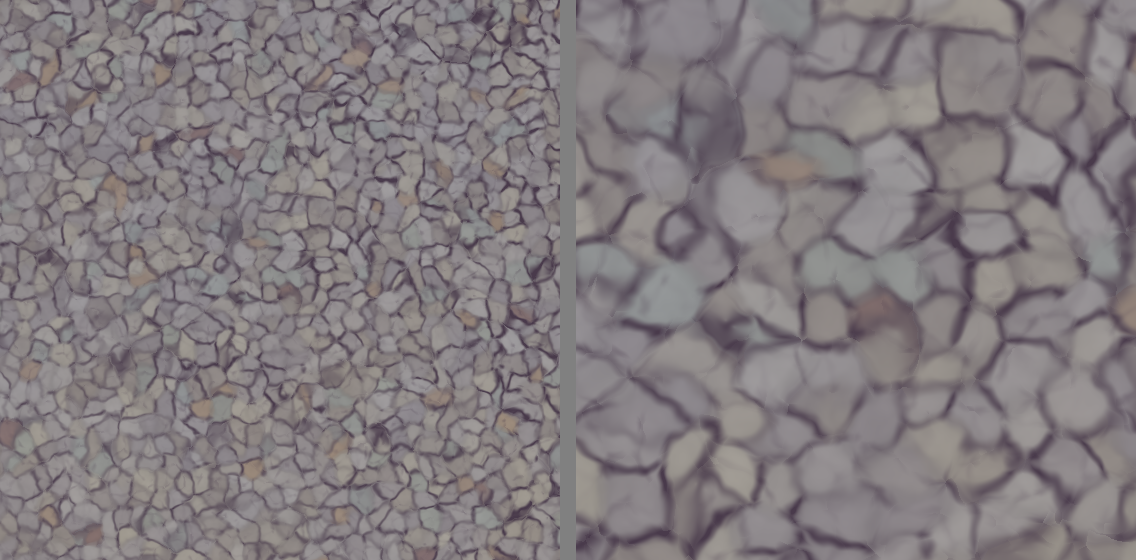
Left, the full canvas; right, a detail of the centre.
Give the GLSL for this texture, as a WebGL 2 fragment shader.

```glsl
#version 300 es
precision highp float;
// Fine gravel: pale grey stones with a few ochre, russet and mint ones.
// Cellular noise with a stretched metric per stone gives the shapes; the
// distances to the three nearest stones give soft broken seams and pits.

uniform vec2 u_resolution;
out vec4 fragColor;

const float STONES_ACROSS = 32.0;
const float CHIPS_ACROSS = 41.0;
const vec3 SHADOW = vec3(0.275, 0.215, 0.285);

struct Cells {
  vec3 dist;                  // distances to the three nearest stones
  vec3 first, second, third;  // random traits of those stones
};

vec3 hash3(vec2 p) {
  vec3 q = fract(p.xyx * vec3(0.1031, 0.1030, 0.0973));
  q += dot(q, q.yxz + 33.33);
  return fract((q.xxy + q.yzz) * q.zyx);
}

// Layered sines, roughly -1 to 1
float waves(vec2 p) {
  float sum = 0.0, amp = 0.5;
  for (int i = 0; i < 4; i++) {
    sum += amp * sin(p.x + 1.7 * sin(p.y)) * cos(p.y - 1.3 * sin(p.x));
    p = mat2(1.2, 1.4, -1.4, 1.2) * p + 2.3;
    amp *= 0.6;
  }
  return sum;
}

vec2 warp(vec2 p, float amount) {
  return p + amount * vec2(waves(p * 0.9), waves(p * 0.9 + 9.4));
}

// Distance in a frame turned and stretched by the stone's traits
float stoneDistance(vec2 d, vec3 traits) {
  float angle = 6.2832 * traits.x;
  float stretch = 1.0 + 0.45 * traits.y;
  vec2 axis = vec2(cos(angle), sin(angle));
  vec2 q = vec2(dot(d, axis) / stretch, dot(d, vec2(-axis.y, axis.x)) * stretch);
  return length(q) - 0.2 * traits.z;
}

Cells cellular(vec2 p) {
  vec2 base = floor(p);
  Cells c = Cells(vec3(9.0), vec3(0.0), vec3(0.0), vec3(0.0));
  for (int y = -2; y <= 2; y++) {
    for (int x = -2; x <= 2; x++) {
      vec2 id = base + vec2(x, y);
      vec3 traits = hash3(id + 71.0);
      float d = stoneDistance(p - id - hash3(id + 13.0).xy, traits);
      if (d < c.dist.x) {
        c = Cells(vec3(d, c.dist.xy), traits, c.first, c.second);
      } else if (d < c.dist.y) {
        c = Cells(vec3(c.dist.x, d, c.dist.y), c.first, traits, c.second);
      } else if (d < c.dist.z) {
        c.dist.z = d;
        c.third = traits;
      }
    }
  }
  return c;
}

// Soft line between two stones; each pair has its own strength, which
// settles to a common value towards the corners
float seam(Cells c, float width) {
  float pair = fract(c.first.y + c.second.y);
  float strength = mix(0.4, pair * pair * 1.1, smoothstep(0.0, 0.22, c.dist.z - c.dist.y));
  return strength * (1.0 - smoothstep(0.0, width, c.dist.y - c.dist.x));
}

// Dark hollow where three stones meet
float pit(Cells c) {
  float strength = fract(c.first.x + c.second.x + c.third.x);
  return (1.0 - smoothstep(0.0, 0.4, c.dist.z - c.dist.x)) * strength;
}

vec3 stoneColor(vec3 traits) {
  vec3 t = fract(traits * vec3(7.3, 5.7, 9.1) + traits.yzx * 3.1);
  vec3 col = mix(vec3(0.525, 0.503, 0.524), vec3(0.600, 0.588, 0.592), t.x);
  col *= mix(vec3(1.0), vec3(1.01, 1.0, 0.95), smoothstep(0.35, 0.85, t.y));
  col = mix(col, vec3(0.57, 0.48, 0.41), 0.6 * step(0.965, t.z));
  col = mix(col, vec3(0.47, 0.37, 0.37), 0.65 * step(t.z, 0.015));
  return mix(col, vec3(0.52, 0.56, 0.55), 0.45 * step(0.015, t.z) * step(t.z, 0.09));
}

// Stones run into each other softly where they touch
vec3 blendedStones(Cells c, float softness) {
  float other = 0.5 - 0.5 * smoothstep(0.0, softness, c.dist.y - c.dist.x);
  return mix(stoneColor(c.first), stoneColor(c.second), other);
}

void main() {
  vec2 uv = gl_FragCoord.xy / u_resolution;
  Cells stones = cellular(warp(uv * STONES_ACROSS, 0.3));
  Cells chips = cellular(warp(uv * CHIPS_ACROSS + 40.0, 0.3));
  vec3 col = blendedStones(stones, 0.32);

  // Rounded tops, faint mottling and broad light and warm patches
  col *= 0.985 + 0.045 * smoothstep(0.05, 0.6, stones.dist.y - stones.dist.x);
  col *= 1.0 + 0.03 * waves(uv * 60.0) + 0.03 * waves(uv * 13.0 + 5.0);
  col *= 1.0 + vec3(0.012, 0.004, -0.018) * (waves(uv * 7.0) + 0.5 - uv.y);

  // Shadows are deeper towards the upper right and fade in patches
  float depth = 0.78 + 0.22 * (uv.x + uv.y - 1.0) + 0.25 * waves(uv * 11.0 + 3.0);
  float shade = seam(stones, 0.36) + 0.6 * pit(stones);
  shade += 0.1 * seam(chips, 0.4) + 0.3 * pit(chips);
  col = mix(col, SHADOW, clamp(shade * depth, 0.0, 0.96));
  fragColor = vec4(col, 1.0);
}
```
